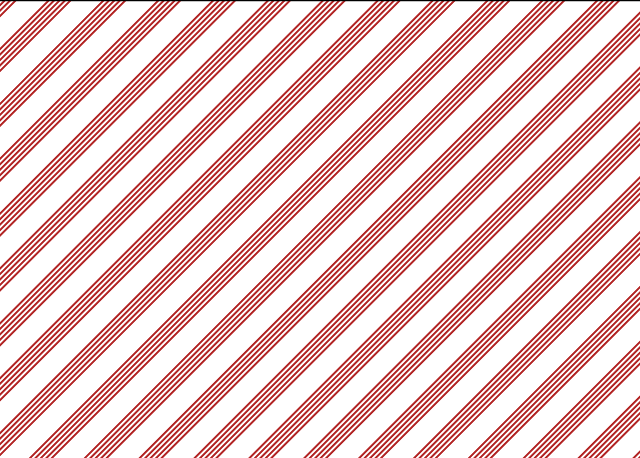
Reproduce this pattern procedurally as a Shadertoy shader.

```glsl
// Signed distance, measured along x, to the nearest line of a five-line band
float bandLines(float across) {
    float period = 0.1198;
    float pitch = 0.0119;
    float s = mod(across - 0.1311 + 0.5 * period, period) - 0.5 * period;
    float line = clamp(floor(s / pitch + 0.5), -2.0, 2.0);
    return abs(s - line * pitch) - 0.00305;
}

void mainImage(out vec4 fragColor, in vec2 fragCoord) {
    vec2 p = fragCoord / iResolution.y;
    float pixel = 1.0 / iResolution.y;

    // Diagonal bands rising to the right
    float across = p.x + 1.0 - p.y;
    float ink = clamp(0.5 - bandLines(across) / (1.2 * pixel), 0.0, 1.0);
    vec3 color = mix(vec3(1.0), vec3(0.70, 0.14, 0.14), ink);

    // Thin dark rule along the top edge
    float rule = clamp(0.5 + (p.y - 1.0 + 0.0027) / pixel, 0.0, 1.0);
    color = mix(color, vec3(0.0), rule);

    fragColor = vec4(color, 1.0);
}
```
